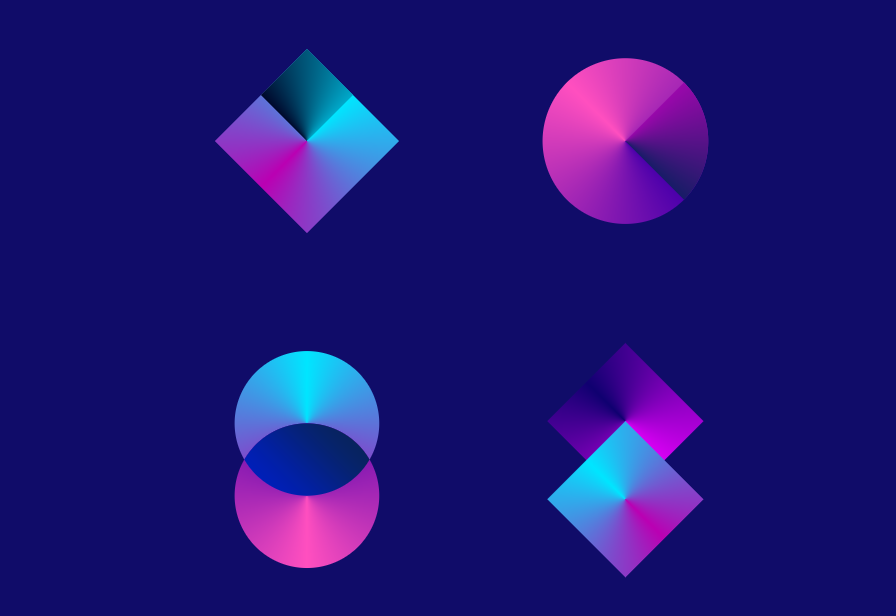
Give the GLSL for this background, as a WebGL 1 fragment shader.

```glsl
precision highp float;

uniform vec2 u_resolution;

// Layout, in canvas heights from the centre
#define LEFT_X -0.229
#define RIGHT_X 0.288
#define TOP_Y 0.271
#define BIG_DIAMOND 0.1496
#define BIG_DISC 0.1345
#define SMALL_DISC 0.1174
#define SMALL_DIAMOND 0.1268
#define DISC_PAIR_Y -0.246
#define DIAMOND_PAIR_Y -0.247

const float PI = 3.14159265;
const float DIAG = 0.70710678;

const vec3 NAVY = vec3(0.061, 0.048, 0.412);
const vec3 CYAN = vec3(0.0, 0.9, 1.0);
const vec3 MAGENTA = vec3(0.73, 0.0, 0.70);
const vec3 PINK = vec3(1.0, 0.31, 0.75);
const vec3 INDIGO = vec3(0.30, 0.0, 0.67);
const vec3 INK = vec3(0.0, 0.03, 0.17);
const vec3 TEAL = vec3(0.0, 0.66, 0.79);
const vec3 PLUM = vec3(0.60, 0.03, 0.67);
const vec3 DUSK = vec3(0.09, 0.11, 0.40);
const vec3 MIDNIGHT = vec3(0.06, 0.0, 0.44);
const vec3 FUCHSIA = vec3(0.84, 0.0, 0.95);
const vec3 COBALT = vec3(0.0, 0.12, 0.73);
const vec3 DEEP_BLUE = vec3(0.03, 0.14, 0.36);

float disc(vec2 p, float radius) {
  return length(p) - radius;
}

float diamond(vec2 p, float radius) {
  return (abs(p.x) + abs(p.y) - radius) * DIAG;
}

// Angle away from a unit axis: 0 along it, 1 opposite
float sweep(vec2 p, vec2 axis) {
  vec2 dir = p / max(length(p), 1e-5);
  return acos(clamp(dot(dir, axis), -1.0, 1.0)) / PI;
}

// Paint a colour inside a signed distance with a one-pixel soft edge
void paint(inout vec3 base, vec3 color, float dist) {
  base = mix(base, color, clamp(0.5 - dist * u_resolution.y, 0.0, 1.0));
}

void main() {
  vec2 p = (gl_FragCoord.xy - 0.5 * u_resolution) / u_resolution.y;
  vec2 upRight = vec2(DIAG);
  vec2 upLeft = vec2(-DIAG, DIAG);
  vec2 up = vec2(0.0, 1.0);
  vec3 color = NAVY;

  // Diamond with a dark upper quarter
  vec2 q = p - vec2(LEFT_X, TOP_Y);
  paint(color, mix(CYAN, MAGENTA, sweep(q, upRight)), diamond(q, BIG_DIAMOND));
  vec3 quarter = mix(INK, TEAL, min(2.0 * sweep(q, upLeft), 1.0));
  float halfSize = 0.5 * BIG_DIAMOND;
  paint(color, quarter, diamond(q - up * halfSize, halfSize));

  // Disc with a dark right wedge
  q = p - vec2(RIGHT_X, TOP_Y);
  float round = disc(q, BIG_DISC);
  paint(color, mix(PINK, INDIGO, sweep(q, upLeft)), round);
  vec3 wedge = mix(PLUM, DUSK, min(2.0 * sweep(q, upRight), 1.0));
  paint(color, wedge, max(round, (abs(q.y) - q.x) * DIAG));

  // Two discs, each through the other's centre, with a blue lens
  q = p - vec2(LEFT_X, DISC_PAIR_Y);
  vec2 shift = up * 0.5 * SMALL_DISC;
  float upper = disc(q - shift, SMALL_DISC);
  float lower = disc(q + shift, SMALL_DISC);
  paint(color, mix(CYAN, MAGENTA, sweep(q - shift, up)), upper);
  paint(color, mix(PINK, INDIGO, sweep(q + shift, -up)), lower);
  float across = smoothstep(-0.8, 0.8, dot(q, upRight) / SMALL_DISC);
  paint(color, mix(COBALT, DEEP_BLUE, across), max(upper, lower));

  // Two stacked diamonds, the lower one in front
  q = p - vec2(RIGHT_X, DIAMOND_PAIR_Y);
  shift = up * 0.5 * SMALL_DIAMOND;
  vec3 back = mix(MIDNIGHT, FUCHSIA, sweep(q - shift, upLeft));
  vec3 front = mix(CYAN, MAGENTA, sweep(q + shift, upLeft));
  paint(color, back, diamond(q - shift, SMALL_DIAMOND));
  paint(color, front, diamond(q + shift, SMALL_DIAMOND));

  gl_FragColor = vec4(color, 1.0);
}
```
